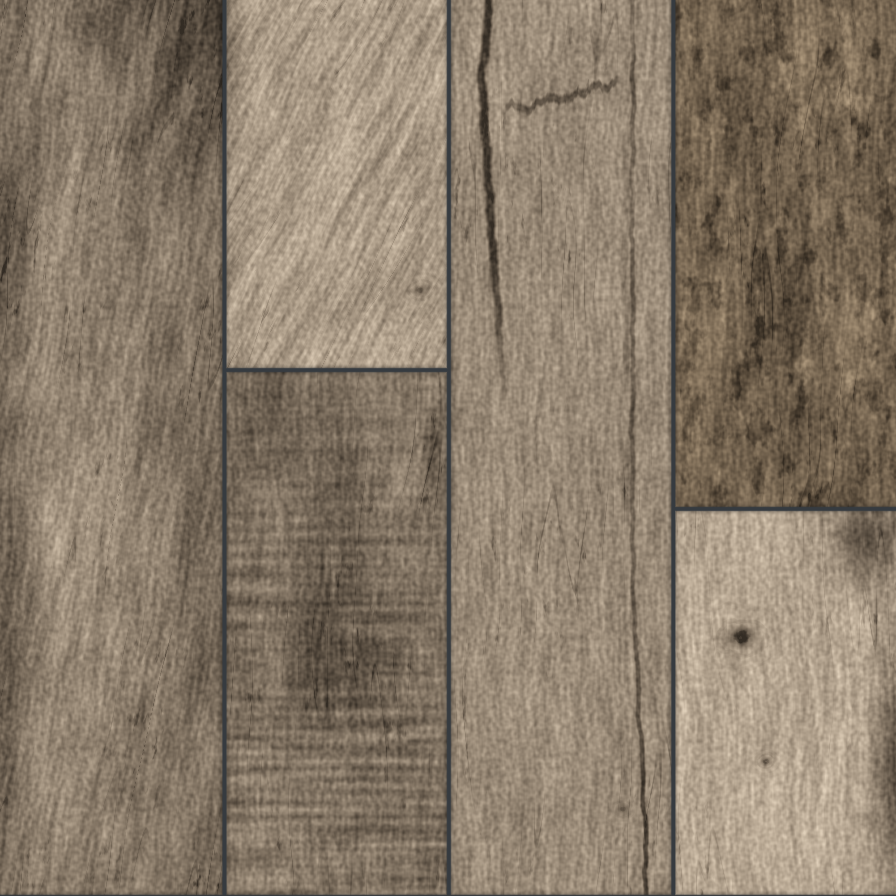
Write a Shadertoy shader that draws this texture.

```glsl
// Weathered timber planks in four columns, two of them split by a butt joint.
// Each plank has its own tone, grain slant and wear, built from stretched
// gradient noise; cracks, knots, saw marks and dark seams are laid on top.

vec2 gradientAt(vec2 cell) {
    vec3 q = fract(cell.xyx * vec3(0.1031, 0.1030, 0.0973));
    q += dot(q, q.yzx + 33.33);
    float angle = 6.2832 * fract((q.x + q.y) * q.z);
    return vec2(cos(angle), sin(angle));
}

float noise(vec2 p) {
    vec2 i = floor(p), f = p - i;
    vec2 u = f * f * f * (f * (f * 6.0 - 15.0) + 10.0);
    vec2 e = vec2(1.0, 0.0);
    float low = mix(dot(gradientAt(i), f), dot(gradientAt(i + e), f - e), u.x);
    float high = mix(dot(gradientAt(i + e.yx), f - e.yx), dot(gradientAt(i + 1.0), f - 1.0), u.x);
    return 1.4 * mix(low, high, u.y);
}

float fbm(vec2 p) {
    float sum = 0.0, amp = 0.55;
    for (int i = 0; i < 4; i++) {
        sum += amp * noise(p);
        p = p * 2.03 + 17.3;
        amp *= 0.55;
    }
    return sum;
}

// 1 inside a soft strip of the given half width, 0 outside
float strip(float dist, float halfWidth) {
    return 1.0 - smoothstep(0.3 * halfWidth, halfWidth + 0.001, abs(dist));
}

// Soft elliptical stain with a ragged rim
float stain(vec2 p, vec2 centre, vec2 radius) {
    vec2 q = (p - centre) / radius;
    return exp(-dot(q, q) * (1.0 + 0.9 * fbm(p * 30.0)));
}

// Dark core surrounded by fading growth rings
float knot(vec2 p, vec2 centre, float radius) {
    vec2 q = (p - centre) * vec2(1.0, 1.35) / radius;
    float d = length(q) + 0.5 * fbm(p * 45.0);
    return exp(-d * d * 1.3) + 0.3 * exp(-0.6 * d) * smoothstep(0.2, 0.9, sin(d * 5.0));
}

void mainImage(out vec4 fragColor, in vec2 fragCoord) {
    vec2 uv = fragCoord / iResolution.xy;
    float column = min(floor(uv.x * 4.0), 3.0);
    float joint = column == 1.0 ? 0.587 : column == 3.0 ? 0.432 : -1.0;
    bool upper = uv.y > joint;
    float across = uv.x * 4.0 - column;

    // Per plank: tone, grain slant, blotch strength, fibre strength
    vec4 plank = column == 0.0 ? vec4(0.545, 0.16, 0.13, 0.12)
               : column == 1.0 ? (upper ? vec4(0.675, 0.48, 0.08, 0.17) : vec4(0.51, 0.02, 0.11, 0.07))
               : column == 2.0 ? vec4(0.60, 0.0, 0.05, 0.09)
               : (upper ? vec4(0.455, 0.02, 0.15, 0.10) : vec4(0.715, -0.04, 0.08, 0.11));
    float seed = column * 7.3 + (upper ? 0.0 : 31.0);

    // Grain shared by every plank
    vec2 g = vec2(uv.x - plank.y * uv.y, uv.y);
    g.x += 0.008 * noise(uv * 7.0 + seed);
    float tone = plank.x;
    tone += plank.z * fbm(g * vec2(14.0, 4.0) + seed);
    tone += plank.w * fbm(g * vec2(75.0, 9.0) + seed);
    tone += 0.08 * noise(g * vec2(190.0, 22.0) + seed);
    tone += 0.09 * noise(uv * vec2(210.0, 130.0)) + 0.05 * noise(uv * 235.0 + 9.0);
    float pits = smoothstep(0.22, 0.6, fbm(g * vec2(90.0, 28.0) + seed + 5.0));
    float worn = smoothstep(-0.1, 0.4, fbm(g * vec2(11.0, 5.0) + seed + 40.0));
    tone -= 0.20 * pits * worn;
    float checks = strip(noise(g * vec2(42.0, 3.5) + seed + 60.0), 0.035);
    tone -= 0.10 * checks * worn;

    // Wear particular to each plank
    float ragged = 0.25 * fbm(g * vec2(25.0, 6.0));
    if (column == 0.0) {
        tone -= 0.09 * (1.0 - smoothstep(0.0, 0.3, across));
        tone -= 0.15 * smoothstep(0.75, 1.0, uv.y + ragged) * smoothstep(0.15, 0.5, across);
        tone -= 0.08 * smoothstep(0.55, 0.9, across + ragged);
        tone += 0.07 * stain(uv, vec2(0.08, 0.42), vec2(0.06, 0.22));
    } else if (column == 1.0 && upper) {
        tone -= 0.28 * knot(uv, vec2(0.469, 0.676), 0.009);
        tone -= 0.12 * stain(uv, vec2(0.258, 0.93), vec2(0.014, 0.1));
    } else if (column == 1.0) {
        float saw = noise(uv * vec2(6.0, 130.0)) + 0.6 * noise(uv * vec2(14.0, 60.0) + 3.0);
        tone += 0.11 * saw * (0.5 + 0.5 * smoothstep(0.5, 0.2, uv.y));
        tone -= 0.12 * stain(uv, vec2(0.31, 0.53), vec2(0.06, 0.07));
        tone -= 0.12 * stain(uv, vec2(0.37, 0.28), vec2(0.07, 0.12));
        tone -= 0.15 * stain(uv, vec2(0.483, 0.49), vec2(0.009, 0.05));
    } else if (column == 2.0) {
        float wobble = 0.004 * fbm(vec2(uv.y * 22.0, 3.0));
        float left = 0.566 - 0.07 * (uv.y - 0.5) + 0.014 * smoothstep(0.9, 1.0, uv.y) + wobble;
        float right = 0.706 + 0.015 * smoothstep(0.42, 0.0, uv.y) + wobble;
        float split = smoothstep(0.50, 0.72, uv.y);
        tone -= 0.36 * split * strip(uv.x - left, 0.002 + 0.004 * split + 0.3 * wobble);
        tone -= 0.30 * strip(uv.x - right, 0.003) * (0.55 + 0.45 * smoothstep(0.4, 0.1, uv.y) + ragged);
        tone -= 0.10 * stain(uv, vec2(right - 0.008, 0.65), vec2(0.008, 0.4)) * smoothstep(-0.2, 0.3, noise(g * vec2(110.0, 14.0)));
        float branch = 0.875 + 0.25 * (uv.x - 0.56) + 0.014 * fbm(vec2(uv.x * 50.0, 8.0));
        tone -= 0.20 * strip(uv.y - branch, 0.006) * smoothstep(0.555, 0.575, uv.x) * smoothstep(0.70, 0.68, uv.x);
        tone -= 0.20 * knot(uv, vec2(0.695, 0.097), 0.008);
    } else if (upper) {
        tone -= 0.14 * smoothstep(0.05, 0.4, fbm(uv * vec2(42.0, 26.0)));
        tone += 0.12 * smoothstep(0.1, 0.5, fbm(uv * vec2(30.0, 18.0) + 50.0));
        tone += 0.16 * knot(uv, vec2(0.95, 0.885), 0.022) - 0.06 * stain(uv, vec2(0.88, 0.6), vec2(0.02, 0.2));
    } else {
        tone -= 0.42 * knot(uv, vec2(0.827, 0.288), 0.017);
        tone -= 0.32 * stain(uv, vec2(0.965, 0.40), vec2(0.035, 0.045));
        tone -= 0.34 * stain(uv, vec2(1.0, 0.13), vec2(0.028, 0.13));
        tone -= 0.25 * knot(uv, vec2(0.855, 0.15), 0.006);
    }

    // Tone to timber colour; the dark upper right plank is warmer
    tone = clamp(tone, 0.2, 0.88);
    vec3 colour = tone * vec3(1.0, 0.84 + 0.1 * tone, 0.67 + 0.18 * tone);
    if (column == 3.0 && upper) colour *= vec3(1.0, 0.97, 0.91);

    // Seams with a slightly shaded bevel
    float seam = abs(uv.x - clamp(round(uv.x * 4.0), 1.0, 3.0) * 0.2505);
    seam = min(min(seam, abs(uv.y - joint)), uv.y + 0.001);
    colour *= 1.0 - 0.22 * (1.0 - smoothstep(0.001, 0.008, seam));
    colour = mix(vec3(0.21, 0.23, 0.25), colour, smoothstep(0.0012, 0.0034, seam));
    fragColor = vec4(colour, 1.0);
}
```
